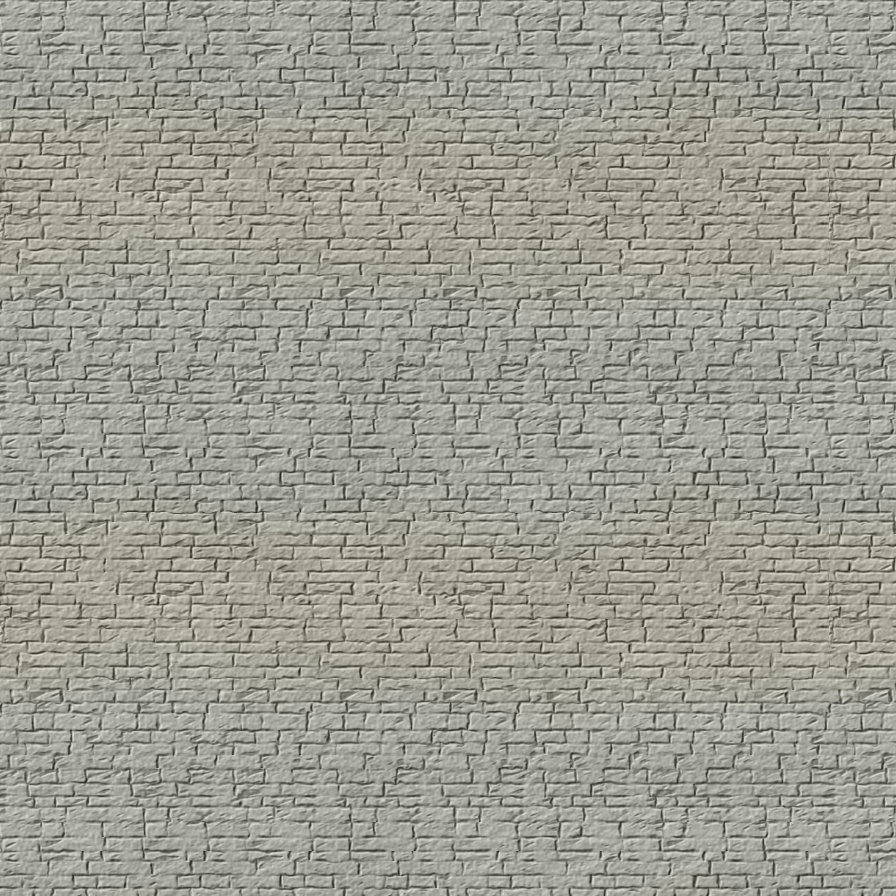
Give the GLSL for this texture, as a WebGL 2 fragment shader.

```glsl
#version 300 es
precision highp float;
// Pale grey split-stone wall: thin straight courses whose few stones recur along
// each course. A height field (joints, rock noise, slanted chips) is lit from the
// upper left; the whole wall tile repeats about 1.1 times across and 2.2 down.

#define TILE vec2(0.925, 0.45)       // size of one wall tile on the canvas
#define COURSES 32.0                 // stone courses per tile
#define COOL_MOTIFS 8.0              // recurrences along a cool course
#define WARM_MOTIFS 5.5              // recurrences along a warm course
#define JOINT_WIDTH 0.0029           // half width of a joint with its bevel
#define JOINT_DARK 0.21              // darkening inside the joints
#define RELIEF 0.22                  // strength of the slanting light
#define ROUGHNESS 1.35               // height of the rock noise
#define LIGHT_STEP vec2(-0.0015, 0.0015)
#define STONE_COLOR vec3(0.664, 0.664, 0.621)
#define WARM_TINT vec3(0.005, 0.001, -0.008)

uniform vec2 u_resolution;
out vec4 fragColor;

float hash(vec2 p) {
    vec3 q = fract(p.xyx * vec3(0.1031, 0.1030, 0.0973));
    q += dot(q, q.yzx + 33.33);
    return fract((q.x + q.y) * q.z);
}

// Value noise that wraps after the given number of cells.
float noise(vec2 p, vec2 cells) {
    vec2 i = floor(p), f = fract(p);
    f = f * f * (3.0 - 2.0 * f);
    vec2 a = mod(i, cells), b = mod(i + 1.0, cells);
    return mix(mix(hash(a), hash(vec2(b.x, a.y)), f.x),
               mix(hash(vec2(a.x, b.y)), hash(b), f.x), f.y);
}

float tileNoise(vec2 uv, vec2 cells) {
    return noise(uv * cells, cells);
}

// Position of a jittered boundary in a row of n cells.
float boundary(float i, float seed, float n, float jitter) {
    return i + jitter * (hash(vec2(mod(i, n) + 5.0, seed)) - 0.5);
}

// Uneven repeat: cell index, distance to lower edge, distance to upper edge.
vec3 unevenCell(float x, float seed, float n, float jitter) {
    float nearest = floor(x + 0.5);
    float id = nearest - step(x, boundary(nearest, seed, n, jitter));
    return vec3(mod(id, n), x - boundary(id, seed, n, jitter),
                boundary(id + 1.0, seed, n, jitter) - x);
}

// Wall at p: x = height, y = joint depth, z = random value of the stone.
vec3 wall(vec2 p) {
    vec2 uv = fract(p / TILE);
    // slightly ragged edges, worse in broken patches
    float broken = smoothstep(0.4, 0.75, tileNoise(uv + 0.11, vec2(34.0, 33.0)));
    vec2 ragged = vec2(tileNoise(uv, vec2(170.0, 90.0)),
                       tileNoise(uv + 0.37, vec2(150.0, 80.0))) - 0.5;
    vec2 st = uv + ragged * vec2(0.0026, 0.0012 + 0.0024 * broken) / TILE;

    // courses, slightly thinner in the warm band
    float rise = st.y * COURSES + 0.4 * cos(6.2832 * st.y);
    vec3 course = unevenCell(rise, 3.0, COURSES, 0.35);
    float isWarm = step(abs(course.x / COURSES - 0.73), 0.22);

    // stones recurring along the course
    float motifs = mix(COOL_MOTIFS, WARM_MOTIFS, isWarm);
    float count = 2.0 + isWarm + step(0.7, hash(vec2(course.x, 17.0)));
    float along = st.x * motifs * count + 9.0 * hash(vec2(course.x, 41.0));
    vec3 stone = unevenCell(along, course.x + 60.0, count, 0.6);
    float tone = hash(vec2(stone.x + 7.0, course.x + 120.0));

    // joints that fade and deepen along their length
    float bedDist = min(course.y, course.z) * TILE.y / COURSES;
    float headDist = min(stone.y, stone.z) * TILE.x / (motifs * count);
    vec2 motif = vec2(uv.x * motifs, uv.y);
    float cells = floor(144.0 / motifs);
    float bedFade = smoothstep(0.2, 0.8, tileNoise(motif, vec2(floor(cells * 0.5), 66.0)));
    float headFade = smoothstep(0.1, 0.7, tileNoise(uv + 0.2, vec2(80.0, 66.0)));
    float bed = mix(0.15, 1.1, bedFade) * (1.0 - smoothstep(0.0, JOINT_WIDTH, bedDist));
    float head = mix(0.35, 1.25, headFade) * (1.0 - smoothstep(0.0, JOINT_WIDTH, headDist));
    float joint = max(bed, head);

    // rock face and slanted chips
    float rock = 0.55 * tileNoise(motif, vec2(cells, 74.0))
               + 0.45 * tileNoise(uv, vec2(300.0, 150.0));
    vec2 slantCells = vec2(floor(110.0 / motifs), 54.0);
    vec2 slantPos = vec2(motif.x - floor(motifs) * uv.y, uv.y) * slantCells;
    float slant = noise(slantPos, slantCells);
    float chip = smoothstep(0.58, 0.78, slant) * (0.45 + 0.55 * broken);
    chip *= smoothstep(0.25, 0.75, tileNoise(motif + 0.3, vec2(cells, 95.0)));
    joint = max(joint, 0.85 * chip);
    float height = ROUGHNESS * rock + 0.4 * tone + 0.5 * slant - joint;
    return vec3(height, joint, tone);
}

vec3 shade(vec2 p) {
    vec2 uv = p / TILE;
    vec3 here = wall(p);
    float slope = here.x - wall(p + LIGHT_STEP).x;
    float light = RELIEF * clamp(slope, -1.1, 0.8) - JOINT_DARK * here.y;

    // stone variation, broad stains and fine grain
    light += 0.03 * (here.z - 0.5);
    light += 0.035 * (tileNoise(uv, vec2(9.0, 7.0)) - 0.5);
    light += 0.05 * (tileNoise(uv, vec2(420.0, 210.0)) - 0.5);

    // faint warm and cool bands with wavering borders
    float band = fract((1.0 - p.y) / TILE.y) + 0.2 * (tileNoise(uv, vec2(6.0, 5.0)) - 0.5);
    float warm = smoothstep(0.15, 0.35, band) - smoothstep(0.6, 0.8, band);
    vec3 color = STONE_COLOR + light + WARM_TINT * (2.0 * warm - 1.0);
    return max(color, vec3(0.15, 0.15, 0.12));
}

void main() {
    // four samples per pixel smooth the edges
    vec3 sum = vec3(0.0);
    for (int i = 0; i < 4; i++) {
        vec2 offset = vec2(i % 2, i / 2) * 0.5 - 0.25;
        sum += shade((gl_FragCoord.xy + offset) / u_resolution);
    }
    fragColor = vec4(sum / 4.0, 1.0);
}
```
